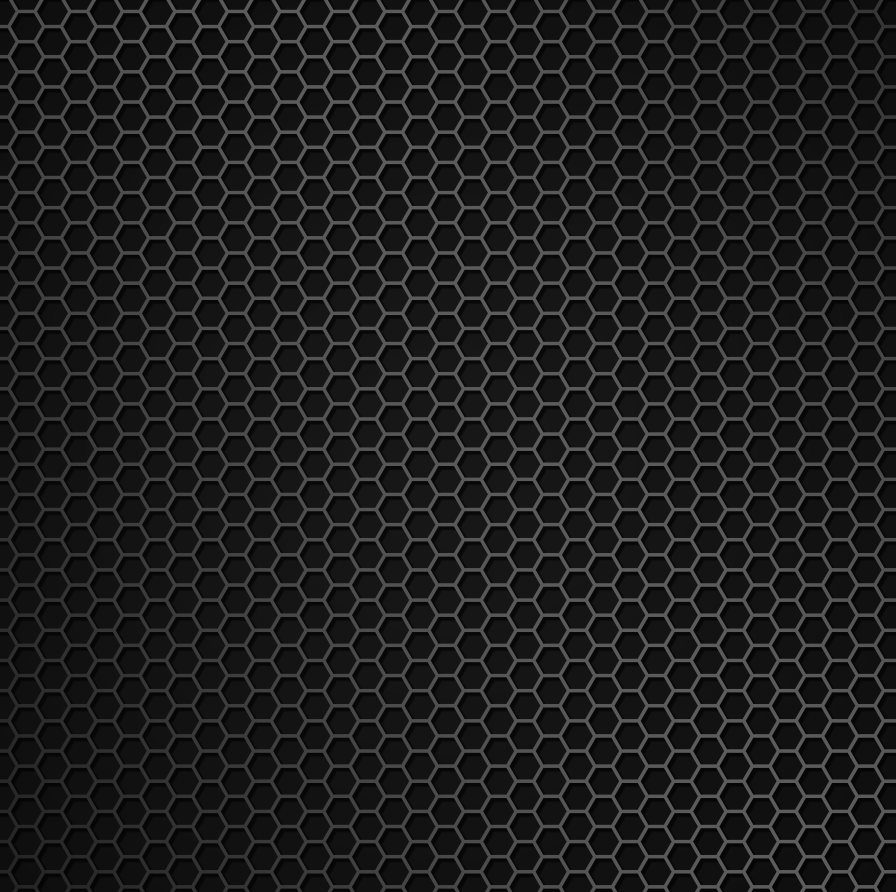
Give the GLSL for this pattern, as a Shadertoy shader.

```glsl
const float SQRT3 = 1.7320508;

// Distance to the nearest wall of a flat-topped honeycomb with cells one unit tall
float wallDistance(vec2 p) {
    vec2 pitch = vec2(SQRT3, 1.0);
    vec2 a = abs(mod(p + 0.5 * pitch, pitch) - 0.5 * pitch);
    vec2 b = abs(mod(p, pitch) - 0.5 * pitch);
    float hexA = max(a.y, 0.5 * SQRT3 * a.x + 0.5 * a.y);
    float hexB = max(b.y, 0.5 * SQRT3 * b.x + 0.5 * b.y);
    return 0.5 - min(hexA, hexB);
}

void mainImage(out vec4 fragColor, in vec2 fragCoord) {
    vec2 uv = fragCoord / iResolution.xy;
    vec2 p = uv * vec2(17.07 * SQRT3, 29.55) - vec2(0.0, 0.17);
    float pixel = 29.55 / iResolution.y;
    float halfWidth = 0.058;

    // Recessed floor, lit from the middle
    vec2 centered = uv - 0.5;
    float floorShade = mix(0.045, 0.09, exp(-3.0 * dot(centered, centered)));

    // Soft shadow cast by the mesh toward the lower right
    float shadowEdge = wallDistance(p + vec2(-0.10, 0.10)) - halfWidth;
    float shadow = 1.0 - smoothstep(-0.03, 0.07, shadowEdge);
    floorShade *= 1.0 - 0.65 * shadow;

    // Diagonal sheen running across the metal mesh
    float across = uv.x - 0.35 - 0.56 * (1.0 - uv.y);
    float metalShade = mix(0.10, 0.36, exp(-2.2 * across * across));

    float edge = wallDistance(p) - halfWidth;
    float mesh = 1.0 - smoothstep(-0.6 * pixel, 0.6 * pixel, edge);
    fragColor = vec4(vec3(mix(floorShade, metalShade, mesh)), 1.0);
}
```
